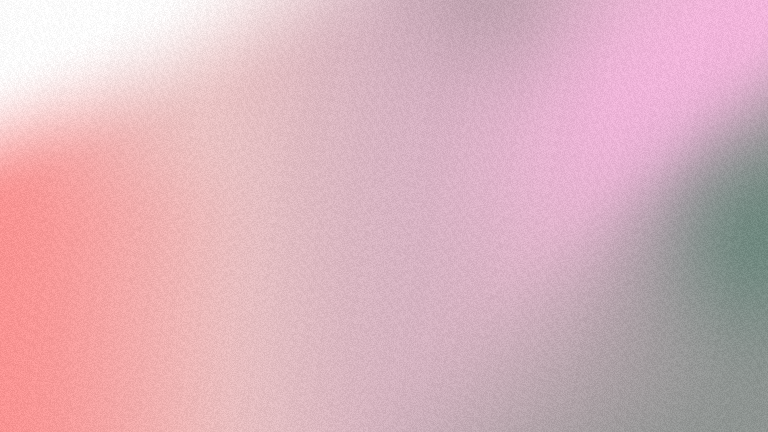
This background is drawn by a Shadertoy shader. Its source:

```glsl
float hash(vec2 cell) {
    return fract(sin(dot(cell, vec2(12.9898, 78.233))) * 43758.5453);
}

// Soft round falloff, 1 at the centre
float glow(vec2 offset, vec2 radius) {
    vec2 q = offset / radius;
    return exp(-dot(q, q));
}

void mainImage(out vec4 fragColor, in vec2 fragCoord) {
    vec2 uv = fragCoord / iResolution.xy;
    vec2 p = uv * vec2(16.0 / 9.0, 1.0);

    const vec3 coral = vec3(0.98, 0.57, 0.565);
    const vec3 blush = vec3(0.92, 0.765, 0.765);
    const vec3 mauve = vec3(0.83, 0.70, 0.75);
    const vec3 pink  = vec3(0.95, 0.71, 0.86);
    const vec3 taupe = vec3(0.69, 0.60, 0.64);
    const vec3 grey  = vec3(0.56, 0.58, 0.57);
    const vec3 green = vec3(0.42, 0.53, 0.49);

    // Horizontal sweep from coral to mauve
    float lift = 0.15 * smoothstep(0.45, 0.95, uv.y);
    vec3 color = mix(coral, blush, smoothstep(-0.04, 0.38, uv.x + lift));
    color = mix(color, mauve, smoothstep(0.22, 0.56, uv.x));

    // Diagonal pink band
    vec2 d = p - vec2(1.6, 0.85);
    float along = max(-dot(d, vec2(0.76, 0.65)) - 0.12, 0.0);
    float across = dot(d, vec2(-0.65, 0.76));
    color = mix(color, pink, glow(vec2(along, across), vec2(0.44, 0.36)));

    // Dusky patch on the top edge
    color = mix(color, taupe, 0.62 * glow(p - vec2(1.14, 1.05), vec2(0.20, 0.24)));

    // Grey corner, softer toward the bottom, with a green core
    float center = mix(1.24, 1.06, smoothstep(0.0, 0.6, uv.y));
    float spread = mix(0.50, 0.23, smoothstep(0.0, 0.7, uv.y));
    color = mix(color, grey, smoothstep(center - spread, center + spread, p.x - p.y));
    color = mix(color, green, 0.9 * glow(p - vec2(1.80, 0.45), vec2(0.24, 0.22)));

    // White light in the upper left
    float light = smoothstep(0.53, 0.85, p.y - 0.42 * p.x);
    color = mix(color, vec3(0.99), light * (1.0 - smoothstep(0.3, 1.2, p.x)));

    // Fine grain
    color += 0.07 * (hash(floor(p * 432.0)) - 0.5);
    fragColor = vec4(clamp(color, 0.0, 1.0), 1.0);
}
```
